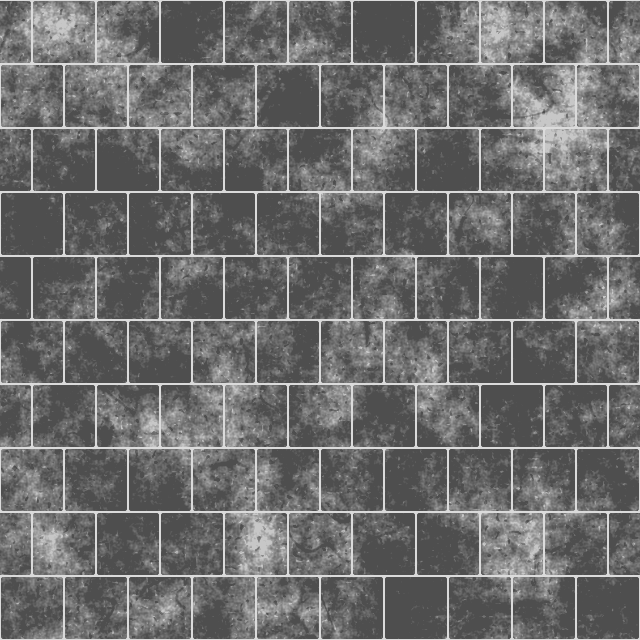
Give the GLSL for this texture, as a Shadertoy shader.

```glsl
// Weathered grey square tiles in a half-offset bond with thin pale grout.

float hash(vec2 p) {
    vec3 q = fract(vec3(p.xyx) * 0.1031);
    q += dot(q, q.yzx + 33.33);
    return fract((q.x + q.y) * q.z);
}

// Dot product of a random unit gradient with the offset from its corner
float corner(vec2 cell, vec2 offset, float period, float seed) {
    float angle = 6.2832 * hash(mod(cell, period) + seed);
    return dot(vec2(cos(angle), sin(angle)), offset);
}

// Gradient noise that wraps at the canvas edges
float noise(vec2 uv, float freq, float seed) {
    vec2 p = uv * freq, i = floor(p), f = p - i;
    vec2 w = f * f * f * (f * (f * 6.0 - 15.0) + 10.0);
    vec2 e = vec2(1.0, 0.0);
    return mix(
        mix(corner(i, f, freq, seed), corner(i + e, f - e, freq, seed), w.x),
        mix(corner(i + e.yx, f - e.yx, freq, seed), corner(i + 1.0, f - 1.0, freq, seed), w.x),
        w.y);
}

// Rough stains from broad clouds down to fine grain
float stains(vec2 uv) {
    float sum = 0.0, amp = 1.0, freq = 4.0;
    for (int k = 0; k < 7; k++) {
        sum += amp * noise(uv, freq, 17.3 * float(k) + 5.0);
        amp *= 0.85;
        freq *= 2.0;
    }
    return sum * 2.6;
}

float roundedBox(vec2 p, float halfSize, float radius) {
    vec2 d = abs(p) - halfSize + radius;
    return length(max(d, 0.0)) + min(max(d.x, d.y), 0.0) - radius;
}

void mainImage(out vec4 fragColor, in vec2 fragCoord) {
    vec2 uv = fragCoord / iResolution.xy;

    // Ten by ten tiles, every second row shifted by half a tile
    vec2 grid = uv * 10.0;
    grid.x += 0.5 * mod(floor(grid.y), 2.0);
    vec2 id = mod(floor(grid), 10.0);
    float edge = roundedBox(fract(grid) - 0.5, 0.484, 0.035);

    // Continuous staining with a slight shift in tone per tile
    float wear = stains(uv) + 0.7 * (hash(id + 71.0) - 0.5);

    // Scattered dark pits and pale flecks
    wear -= 1.3 * smoothstep(0.3, 0.45, noise(uv, 110.0, 211.0));
    wear += 1.2 * smoothstep(0.32, 0.5, noise(uv, 150.0, 307.0));

    // Broken dark scratches along warped contours
    vec2 warp = 0.02 * vec2(noise(uv, 20.0, 401.0), noise(uv, 20.0, 433.0));
    float scratch = 1.0 - smoothstep(0.01, 0.06, abs(noise(uv + warp, 14.0, 503.0)));
    wear -= 1.2 * scratch * smoothstep(0.1, 0.3, noise(uv, 9.0, 557.0));

    // Dark stone floor with a gentle lift towards the pale stains
    float stone = clamp(0.378 + 0.105 * wear + 0.015 * wear * abs(wear), 0.305, 0.78);

    // Grout
    float pixel = 10.0 / iResolution.y;
    float grout = smoothstep(-0.5 * pixel, 0.5 * pixel, edge);
    fragColor = vec4(vec3(mix(stone, 0.86, grout)), 1.0);
}
```
